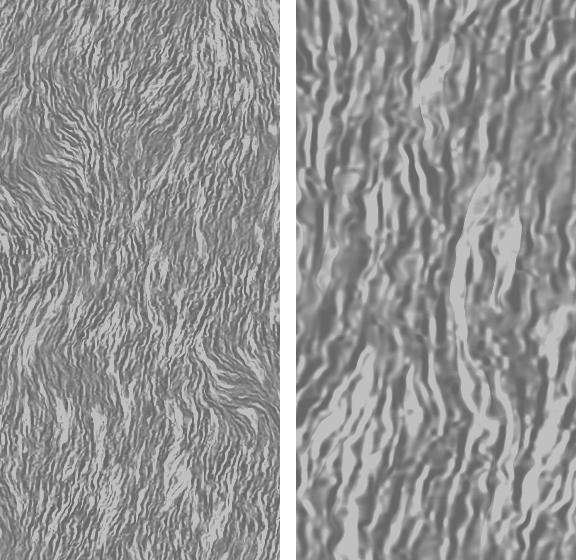
Left: the whole. Right: its middle third, enlarged.
Reproduce this texture map procedurally as a WebGL 2 fragment shader.

```glsl
#version 300 es
precision highp float;
precision highp int;

uniform vec2 u_resolution;
out vec4 fragColor;

// Lengths are in canvas widths, angles in radians
const int   TRACE_STEPS   = 16;
const float STEP_LENGTH   = 0.005;
const float FIBRE_FREQ    = 115.0;
const float FIBRE_REACH   = 0.017;
const float FIBRE_GAIN    = 5.2;
const float GRIT_GAIN     = 0.7;
const float RELIEF_OFFSET = 0.006;
const float RELIEF_DEPTH  = 0.7;
const float STRAND_FREQ   = 50.0;
const float STRAND_REACH  = 0.06;
const float STRAND_GAIN   = 7.0;
const float STRAND_HEIGHT = 1.7;
const float BEND_FREQ     = 3.0;
const float BEND_ANGLE    = 0.6;
const float WIGGLE_FREQ   = 13.0;
const float WIGGLE_ANGLE  = 0.3;
const float RAGGED_FREQ   = 50.0;
const float RAGGED_SHIFT  = 0.005;
const float KNOT_TWIST    = 1.8;
const vec2  KNOT_LEFT     = vec2(0.14, 1.36);
const vec2  KNOT_RIGHT    = vec2(0.78, 0.58);
const vec2  KNOT_SIZE     = vec2(0.16, 0.24);
const float MID_GREY      = 0.52;
const float CONTRAST      = 0.105;
const float HIGHLIGHT     = 0.022;
const vec2  HEIGHT_RANGE  = vec2(-1.8, 1.65);

float hash(ivec2 cell) {
    uvec2 u = uvec2(cell) * uvec2(73856093u, 19349663u);
    uint h = u.x ^ u.y;
    h = (h ^ (h >> 16)) * 73244475u;
    h = (h ^ (h >> 15)) * 19349669u;
    h ^= h >> 16;
    return float(h & 65535u) / 32767.5 - 1.0;
}

// Value noise from -1 to 1
float noise(vec2 p) {
    ivec2 i = ivec2(floor(p));
    vec2 f = fract(p);
    f = f * f * (3.0 - 2.0 * f);
    float low  = mix(hash(i), hash(i + ivec2(1, 0)), f.x);
    float high = mix(hash(i + ivec2(0, 1)), hash(i + ivec2(1, 1)), f.x);
    return mix(low, high, f.y);
}

float knot(vec2 p, vec2 centre) {
    vec2 d = (p - centre) / KNOT_SIZE;
    return exp(-dot(d, d));
}

// Grain runs upright, bends gently and twists around the knots
vec2 grainDirection(vec2 p) {
    float bend = BEND_ANGLE * noise(p * BEND_FREQ + 7.3)
               + WIGGLE_ANGLE * noise(p * WIGGLE_FREQ + 31.7);
    float twist = knot(p, KNOT_LEFT) + knot(p, KNOT_RIGHT);
    float angle = 0.08 + bend * (1.0 + KNOT_TWIST * twist);
    return vec2(sin(angle), cos(angle));
}

// Fibre noise minus a copy shifted across the grain gives lit edges
float fibreRelief(vec2 p, vec2 along) {
    vec2 across = vec2(along.y, -along.x);
    float shadow = noise((p + across * RELIEF_OFFSET) * FIBRE_FREQ);
    return noise(p * FIBRE_FREQ) - RELIEF_DEPTH * shadow;
}

float gaussian(float x, float width) {
    return exp(-0.5 * x * x / (width * width));
}

// Average noise along the grain: x holds fine fibres, y broad strands
vec2 traceGrain(vec2 p) {
    vec2 total = vec2(0.0);
    vec2 weightSum = vec2(0.0);
    for (int side = -1; side <= 1; side += 2) {
        vec2 q = p;
        for (int i = 0; i < TRACE_STEPS; i++) {
            vec2 along = grainDirection(q);
            float travel = float(i) * STEP_LENGTH;
            vec2 weight = vec2(gaussian(travel, FIBRE_REACH),
                               gaussian(travel, STRAND_REACH));
            vec2 layers = vec2(fibreRelief(q, along),
                               noise(q * STRAND_FREQ + 91.4));
            total += weight * layers;
            weightSum += weight;
            q += along * STEP_LENGTH * float(side);
        }
    }
    return total / weightSum;
}

void main() {
    vec2 p = gl_FragCoord.xy / u_resolution.x;

    // Ragged shifts break the fibres into splinters
    vec2 ragged = vec2(noise(p * RAGGED_FREQ), noise(p * RAGGED_FREQ + 17.9));
    vec2 torn = p + RAGGED_SHIFT * ragged;
    vec2 grain = traceGrain(torn) * vec2(FIBRE_GAIN, STRAND_GAIN);
    float grit = GRIT_GAIN * fibreRelief(torn, grainDirection(torn));

    // Calm and rough areas alternate
    float roughness = 0.9 + 0.55 * noise(p * 6.0 + 53.1);
    float strand = smoothstep(0.9, 1.5, grain.y);
    float height = (grain.x + grit) * roughness + STRAND_HEIGHT * strand;
    height = clamp(height, HEIGHT_RANGE.x, HEIGHT_RANGE.y);

    // Bright crests stretch further than dark grooves
    float grey = MID_GREY + CONTRAST * height + HIGHLIGHT * height * height;
    fragColor = vec4(vec3(grey), 1.0);
}
```
